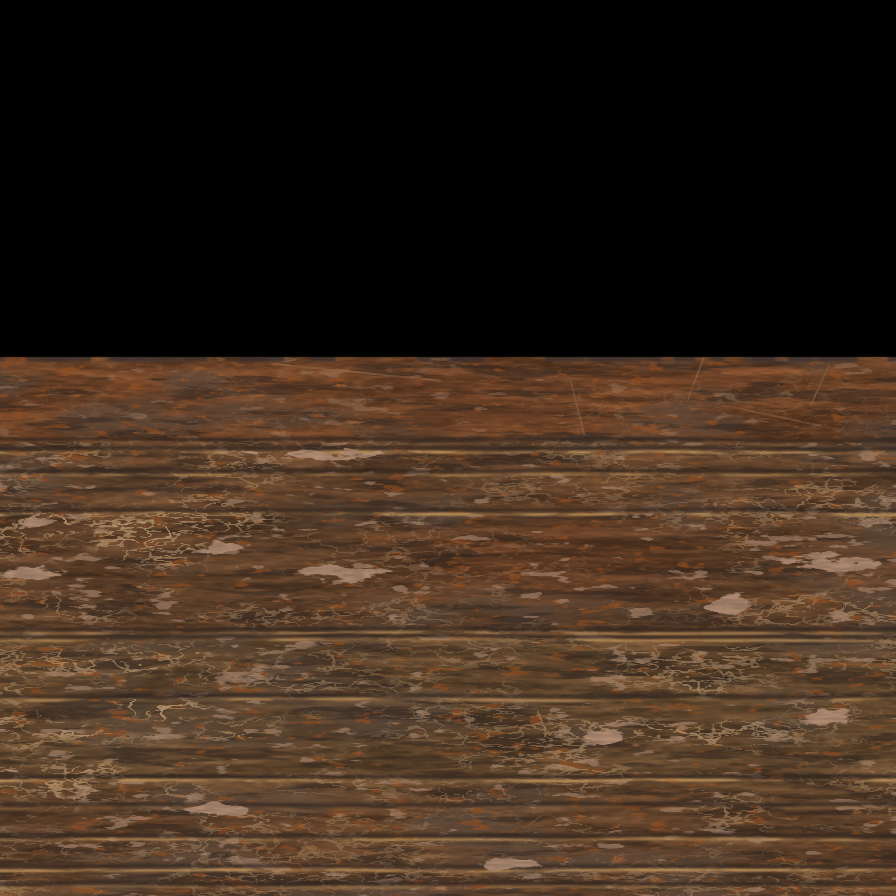
Reproduce this texture procedurally as a three.js fragment shader.

```glsl
// Weathered brown planks lying below a plain black area.
// Stretched value noise forms the grain and the crackled paint; distance
// functions place the seams, the pale bare flakes and the fine scratches.
varying vec2 vUv;

const float TOP_EDGE = 0.6016;
const vec3 RUST = vec3(0.42, 0.255, 0.15);
const vec3 UMBER = vec3(0.375, 0.255, 0.165);
const vec3 OLIVE = vec3(0.385, 0.28, 0.18);
const vec3 CREAM = vec3(0.73, 0.60, 0.44);
const vec3 BARE = vec3(0.64, 0.51, 0.42);
const vec3 SOOT = vec3(0.19, 0.145, 0.12);

float hash(vec2 p) {
  vec3 q = fract(vec3(p.xyx) * 0.1031);
  q += dot(q, q.yzx + 33.33);
  return fract((q.x + q.y) * q.z);
}

float noise(vec2 p) {
  vec2 i = floor(p), f = fract(p);
  f = f * f * (3.0 - 2.0 * f);
  return mix(mix(hash(i), hash(i + vec2(1.0, 0.0)), f.x),
             mix(hash(i + vec2(0.0, 1.0)), hash(i + vec2(1.0)), f.x), f.y);
}

float fbm(vec2 p) {
  float sum = 0.0, amp = 0.533;
  for (int i = 0; i < 4; i++) {
    sum += amp * noise(p);
    p = p * 2.03 + 17.3;
    amp *= 0.5;
  }
  return sum;
}

// Soft spot of extent r around c
float glow(vec2 p, vec2 c, vec2 r) {
  vec2 q = (p - c) / r;
  return exp(-dot(q, q));
}

// Broken pale thread along the contour of stretched noise
float crackle(vec2 p, vec2 scale, float width) {
  float n = fbm(p * scale);
  return 1.0 - smoothstep(width * 0.3, width, abs(n - 0.5));
}

// x: dark groove, y: worn light edge
vec2 seam(vec2 p, float y, float wear) {
  float d = p.y - y + 0.003 * (noise(vec2(p.x * 8.0, y * 90.0)) - 0.5);
  float broken = smoothstep(0.36, 0.68, fbm(vec2(p.x * 18.0, p.y * 90.0)));
  float groove = exp(-pow((d - 0.0045) / 0.003, 2.0));
  float edge = exp(-pow(d / 0.0021, 2.0)) * (0.2 + broken);
  return vec2(groove * 0.65, edge * wear);
}

// Ragged island of bare wood
float flake(vec2 p, vec2 c, vec2 r) {
  float ragged = (fbm(p * vec2(38.0, 115.0)) - 0.5) * 2.4;
  return 1.0 - smoothstep(0.75, 1.0, length((p - c) / r) + ragged);
}

float scratch(vec2 p, vec2 a, vec2 b) {
  vec2 v = b - a;
  float t = clamp(dot(p - a, v) / dot(v, v), 0.0, 1.0);
  float d = length(p - a - v * t);
  return (1.0 - smoothstep(0.0004, 0.0017, d)) * (0.4 + 0.6 * noise(p * 90.0));
}

void main() {
  vec2 p = vUv;
  float upper = smoothstep(0.504, 0.511, p.y);

  // Base tone of each board
  float olive = smoothstep(0.295, 0.28, p.y) * smoothstep(0.09, 0.15, p.y);
  vec3 col = mix(mix(UMBER, OLIVE, olive), RUST, upper);
  float redCentre = glow(p, vec2(0.61, 0.375), vec2(0.17, 0.06));
  col = mix(col, vec3(0.37, 0.215, 0.125), redCentre * 0.7);

  // Long fibres, growth rings and blotches
  float warp = fbm(p * vec2(4.0, 14.0));
  float fibre = fbm(vec2(p.x * 7.0, p.y * 120.0 + warp * 4.0));
  float fine = noise(p * vec2(90.0, 430.0));
  float rings = sin(p.y * 430.0 + warp * 42.0);
  col *= 0.98 + (fibre - 0.5) * 0.75 + (fine - 0.5) * 0.22;
  col *= 1.0 + rings * 0.055 * smoothstep(0.4, 0.6, fbm(p * vec2(5.0, 18.0) + 9.0));
  float blotch = fbm(p * vec2(9.0, 28.0) + 31.0);
  col = mix(col, vec3(0.34, 0.275, 0.23), smoothstep(0.48, 0.75, blotch) * 0.6);
  float streak = smoothstep(0.56, 0.72, fbm(p * vec2(14.0, 130.0) + 53.0));
  col = mix(col, SOOT, streak * 0.55);
  float rust = smoothstep(0.64, 0.78, fbm(p * vec2(45.0, 170.0) + 71.0));
  col = mix(col, vec3(0.58, 0.31, 0.13), rust * 0.6);

  // Crackled paint, densest on the left and in the lower boards
  float wear = 0.35 + 0.55 * glow(p, vec2(0.13, 0.42), vec2(0.16, 0.06))
             + 0.6 * glow(p, vec2(0.13, 0.18), vec2(0.2, 0.09))
             + 0.35 * glow(p, vec2(0.76, 0.18), vec2(0.16, 0.1))
             + 0.3 * glow(p, vec2(0.94, 0.38), vec2(0.15, 0.08));
  wear *= (1.0 - 0.65 * upper) * (1.0 - 0.5 * redCentre);
  float patchy = smoothstep(0.34, 0.66, fbm(p * vec2(11.0, 38.0) + 5.0));
  float threads = max(crackle(p, vec2(24.0, 74.0), 0.035),
                      crackle(p + 3.7, vec2(34.0, 125.0), 0.045) * 0.8);
  col = mix(col, CREAM, threads * patchy * clamp(wear, 0.0, 0.9));
  float chips = smoothstep(0.67, 0.76, fbm(p * vec2(32.0, 125.0) + 91.0));
  col = mix(col, BARE, chips * (0.65 - 0.3 * upper));

  // Seams between the boards
  vec2 s = seam(p, 0.495, 0.85) + seam(p, 0.470, 0.55) + seam(p, 0.426, 0.8);
  s += seam(p, 0.293, 0.55) + seam(p, 0.285, 0.6) + seam(p, 0.219, 0.6);
  s += seam(p, 0.129, 0.75) + seam(p, 0.098, 0.2) + seam(p, 0.063, 0.55);
  s += seam(p, 0.029, 0.75) + seam(p, 0.010, 0.3) + seam(p, 0.505, 0.15);
  col = mix(col, SOOT, min(s.x, 0.8));
  col = mix(col, vec3(0.72, 0.55, 0.34), min(s.y, 0.85));

  // Larger bare flakes
  float bare = flake(p, vec2(0.040, 0.361), vec2(0.036, 0.007));
  bare = max(bare, flake(p, vec2(0.247, 0.388), vec2(0.027, 0.007)));
  bare = max(bare, flake(p, vec2(0.380, 0.360), vec2(0.055, 0.008)));
  bare = max(bare, flake(p, vec2(0.820, 0.325), vec2(0.027, 0.010)));
  bare = max(bare, flake(p, vec2(0.925, 0.373), vec2(0.045, 0.008)));
  bare = max(bare, flake(p, vec2(0.665, 0.177), vec2(0.022, 0.007)));
  bare = max(bare, flake(p, vec2(0.253, 0.096), vec2(0.030, 0.006)));
  bare = max(bare, flake(p, vec2(0.920, 0.199), vec2(0.027, 0.007)));
  bare = max(bare, flake(p, vec2(0.043, 0.417), vec2(0.024, 0.006)));
  bare = max(bare, flake(p, vec2(0.570, 0.035), vec2(0.032, 0.005)));
  bare = max(bare, flake(p, vec2(0.350, 0.494), vec2(0.050, 0.005)));
  col = mix(col, BARE * (0.92 + 0.2 * fine), bare * 0.9);

  // Scratches on the upper board
  float cut = scratch(p, vec2(0.305, 0.594), vec2(0.492, 0.575));
  cut = max(cut, scratch(p, vec2(0.785, 0.600), vec2(0.768, 0.555)));
  cut = max(cut, scratch(p, vec2(0.637, 0.575), vec2(0.652, 0.515)));
  cut = max(cut, scratch(p, vec2(0.820, 0.545), vec2(0.915, 0.525)));
  cut = max(cut, scratch(p, vec2(0.925, 0.592), vec2(0.905, 0.548)));
  col = mix(col, vec3(0.60, 0.43, 0.29), cut * 0.6);

  // Sooty fringe under the top edge, then black above it
  float fringe = smoothstep(0.594, 0.599, p.y) * smoothstep(0.3, 0.6, noise(vec2(p.x * 55.0, 4.0)));
  col = mix(col, vec3(0.23, 0.19, 0.18), fringe * 0.8);
  col *= 1.0 - smoothstep(TOP_EDGE - 0.001, TOP_EDGE + 0.001, p.y);
  gl_FragColor = vec4(clamp(col, 0.0, 1.0), 1.0);
}
```
